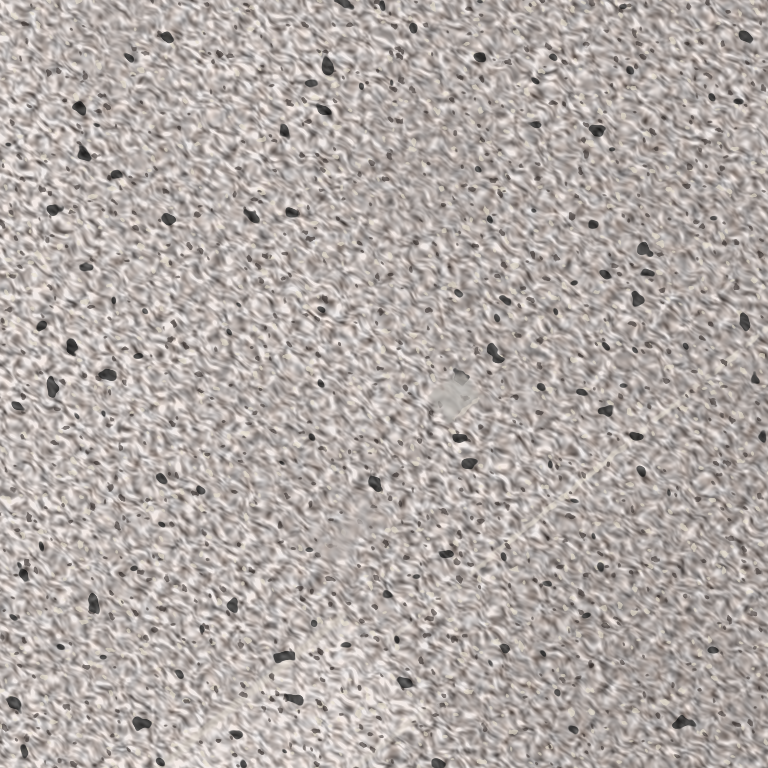
A Shadertoy shader for this texture:

```glsl
const vec3 STONE_TINT = vec3(0.008, -0.022, -0.035);
const vec3 CREAM = vec3(0.91, 0.88, 0.81);
const vec3 CHARCOAL = vec3(0.30, 0.27, 0.26);
const vec3 BASALT = vec3(0.19, 0.19, 0.19);
const vec3 WORN_PATCH = vec3(0.73, 0.72, 0.70);
const vec3 PAINT = vec3(0.87, 0.84, 0.80);
const float BASE_TONE = 0.735;
const float SIDE_SHADE = 0.065;           // darkening towards the right
const float GRAIN_CONTRAST = 0.54;
const vec2 GRAIN_DIR = vec2(0.80, -0.60);
const vec2 GRAIN_FREQ = vec2(68.0, 132.0); // along and across the streaks
const vec2 MARK_ORIGIN = vec2(0.449, 0.200);
const vec2 MARK_DIR = vec2(0.771, 0.637);
const float SLAB_WIDTH = 0.163;
const float LINE_OFFSET = 0.063;
const float LINE_HALF_WIDTH = 0.0032;

vec3 hash3(vec2 p) {
    vec3 h = fract(p.xyx * vec3(0.1031, 0.1030, 0.0973));
    h += dot(h, h.yxz + 33.33);
    return fract((h.xxy + h.yzz) * h.zyx);
}

float cornerSlope(vec2 cell, vec2 offset, vec2 f) {
    return dot(hash3(cell + offset).xy * 2.0 - 1.0, f - offset);
}

float noise(vec2 p) {
    vec2 c = floor(p), f = fract(p);
    vec2 w = f * f * f * (f * (f * 6.0 - 15.0) + 10.0);
    float low = mix(cornerSlope(c, vec2(0, 0), f), cornerSlope(c, vec2(1, 0), f), w.x);
    float high = mix(cornerSlope(c, vec2(0, 1), f), cornerSlope(c, vec2(1, 1), f), w.x);
    return mix(low, high, w.y);
}

// Coordinates along a direction and to the right of it
vec2 alongAcross(vec2 p, vec2 dir) {
    return vec2(dot(p, dir), dot(p, vec2(dir.y, -dir.x)));
}

float inside(float dist, float soft) {
    return 1.0 - smoothstep(-soft, soft, dist);
}

float boxDistance(vec2 p, vec2 halfSize) {
    vec2 d = abs(p) - halfSize;
    return length(max(d, 0.0)) + min(max(d.x, d.y), 0.0);
}

// Coverage of scattered, uneven chips, at most one per cell
float chips(vec2 p, float cellSize, float share, vec2 radii, float seed, float soft) {
    vec2 cell = floor(p / cellSize);
    float wobble = 1.0 + 1.1 * noise(p / radii.y * 0.9 + seed);
    float cover = 0.0;
    for (int j = -1; j <= 1; j++)
    for (int i = -1; i <= 1; i++) {
        vec2 id = cell + vec2(i, j);
        vec3 place = hash3(id + seed);
        vec3 kind = hash3(id + seed + 57.3);
        float turn = (place.z - 0.5) * 1.6;
        vec2 d = p - (id + 0.15 + 0.7 * place.xy) * cellSize;
        d = alongAcross(d, vec2(cos(turn), sin(turn)));
        float radius = mix(radii.x, radii.y, kind.y * kind.y) * wobble;
        float dist = length(d * vec2(0.8, 1.3)) - radius;
        cover = max(cover, inside(dist, soft) * step(kind.x, share));
    }
    return cover;
}

void mainImage(out vec4 fragColor, in vec2 fragCoord) {
    vec2 uv = fragCoord / iResolution.xy;
    float soft = max(0.0012, 0.8 / iResolution.y);
    vec2 grainPos = alongAcross(uv, GRAIN_DIR);
    vec2 mark = alongAcross(uv - MARK_ORIGIN, MARK_DIR);
    float ragged = noise(uv * 110.0);
    float cloud = noise(uv * 5.0 + 3.7);

    // Worn areas with little relief
    vec2 wornPos = alongAcross(uv - vec2(0.592, 0.484), MARK_DIR);
    float worn = inside(boxDistance(wornPos, vec2(0.026, 0.022)) + ragged * 0.012, 0.006);
    vec2 smearPos = alongAcross(uv - vec2(0.455, 0.305), MARK_DIR);
    float smear = inside(boxDistance(smearPos, vec2(0.045, 0.014)) + ragged * 0.012, 0.014);
    float relief = 1.0 - 0.75 * max(worn, smear);

    // Streaky grain, bent a little so the streaks differ
    vec2 bend = vec2(noise(uv * 38.0), noise(uv * 38.0 + 19.0)) * 0.009;
    vec2 q = (grainPos + bend) * GRAIN_FREQ;
    float grain = noise(q) + 0.55 * noise(q * vec2(1.9, 1.6) + 41.0);
    float contrast = GRAIN_CONTRAST * relief * (1.1 - 0.2 * uv.x + 0.3 * cloud);
    float tone = BASE_TONE - SIDE_SHADE * uv.x + 0.05 * cloud + contrast * grain;

    // Pale slab, ground below the painted line slightly darker
    vec2 slabPos = mark - vec2(-0.30, SLAB_WIDTH * 0.5);
    float slab = inside(boxDistance(slabPos, vec2(0.30, SLAB_WIDTH * 0.5)) + ragged * 0.01, 0.006);
    tone += 0.085 * slab - 0.025 * smoothstep(0.0, 0.12, mark.y - LINE_OFFSET) * (1.0 - slab);
    vec3 color = vec3(clamp(tone, 0.22, 0.94)) + STONE_TINT;
    color += vec3(0.035, 0.0, -0.025) * noise(uv * 60.0 + 8.0);
    color = mix(color, WORN_PATCH + 0.12 * grain, worn * 0.65);

    // Painted line, slab edges and a short scrape
    float gaps = smoothstep(-0.28, 0.12, noise(uv * 75.0 + 5.0) + 0.25 * noise(uv * 14.0));
    float edge = ragged * 0.004;
    float line = inside(abs(mark.y - LINE_OFFSET) - LINE_HALF_WIDTH + edge, soft * 1.5);
    line *= smoothstep(0.01, 0.03, mark.x) * (0.55 + 0.45 * smoothstep(0.12, 0.18, mark.x));
    float rim = inside(abs(mark.y) - 0.005 + edge, 0.003) * inside(mark.x, 0.01);
    float farRim = inside(abs(mark.y - SLAB_WIDTH) - 0.004 + edge, 0.003);
    farRim *= inside(abs(mark.x + 0.06) - 0.07, 0.01);
    float scrape = inside(boxDistance(wornPos - vec2(0.002, 0.022), vec2(0.022, 0.002)) + edge, soft);
    float paint = max(max(line * gaps, rim * 0.7), max(farRim * 0.55, scrape * 0.8));
    color = mix(color, PAINT + 0.12 * grain, paint * 0.85);

    // Cream, charcoal and larger basalt chips
    float cream = chips(grainPos, 0.017, 0.30, vec2(0.0020, 0.0046), 11.0, soft);
    float charcoal = chips(grainPos, 0.016, 0.24, vec2(0.0018, 0.0045), 83.0, soft);
    float basalt = chips(grainPos, 0.046, 0.27, vec2(0.0035, 0.0105), 137.0, soft);
    color = mix(color, CREAM, cream * 0.65 * relief);
    color = mix(color, CHARCOAL + 0.15 * grain, charcoal * 0.75 * relief);
    color = mix(color, BASALT + 0.20 * grain, basalt * 0.85 * relief);
    fragColor = vec4(clamp(color, 0.0, 1.0), 1.0);
}
```
